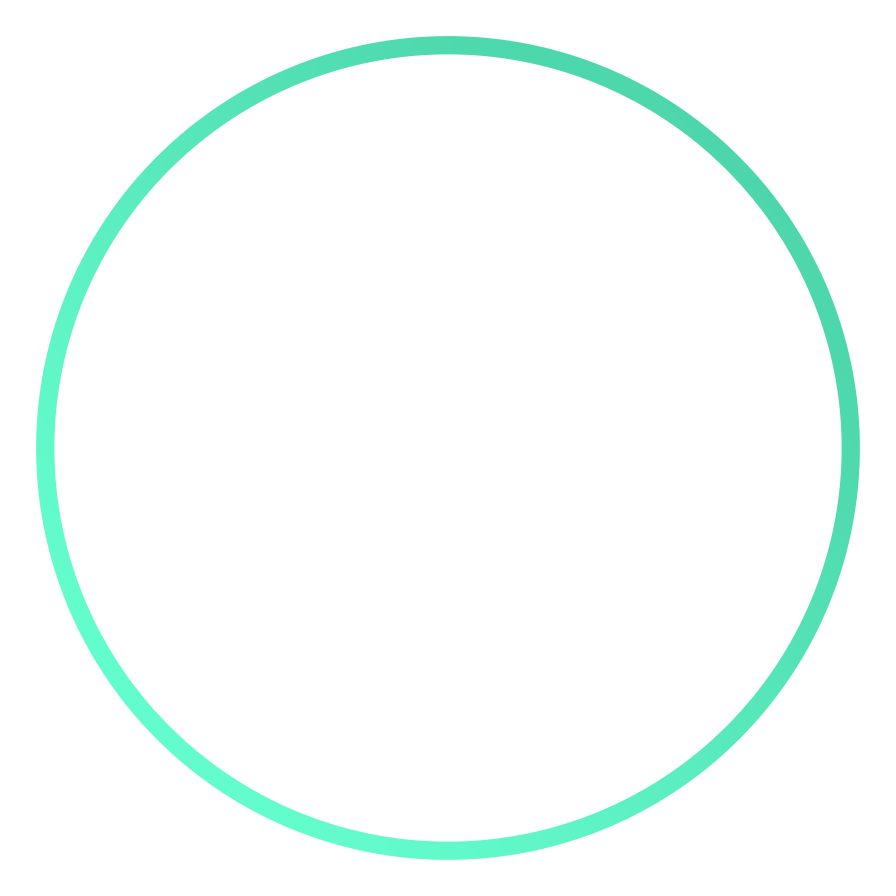
Write a Shadertoy shader that draws this background.

```glsl
const vec3 BACKGROUND = vec3(1.0);
const vec3 LIGHT_MINT = vec3(0.39, 0.99, 0.80);
const vec3 DEEP_MINT = vec3(0.30, 0.84, 0.67);
const vec2 RING_CENTER = vec2(0.5);
const float RING_RADIUS = 0.4495;
const float RING_HALF_WIDTH = 0.0102;
const float SHADE_START = 0.15;
const float SHADE_END = 0.85;

// Signed distance to a circular band
float ringDistance(vec2 p, float radius, float halfWidth) {
    return abs(length(p) - radius) - halfWidth;
}

void mainImage(out vec4 fragColor, in vec2 fragCoord) {
    float canvasSize = min(iResolution.x, iResolution.y);
    vec2 uv = (fragCoord - 0.5 * iResolution.xy) / canvasSize + 0.5;
    float pixel = 1.0 / canvasSize;

    // Diagonal shading from lower left to upper right
    float diagonal = 0.5 * (uv.x + uv.y);
    vec3 ringColor = mix(LIGHT_MINT, DEEP_MINT,
                         smoothstep(SHADE_START, SHADE_END, diagonal));

    // Antialiased ring over the plain background
    float dist = ringDistance(uv - RING_CENTER, RING_RADIUS, RING_HALF_WIDTH);
    float coverage = clamp(0.5 - dist / pixel, 0.0, 1.0);
    fragColor = vec4(mix(BACKGROUND, ringColor, coverage), 1.0);
}
```
